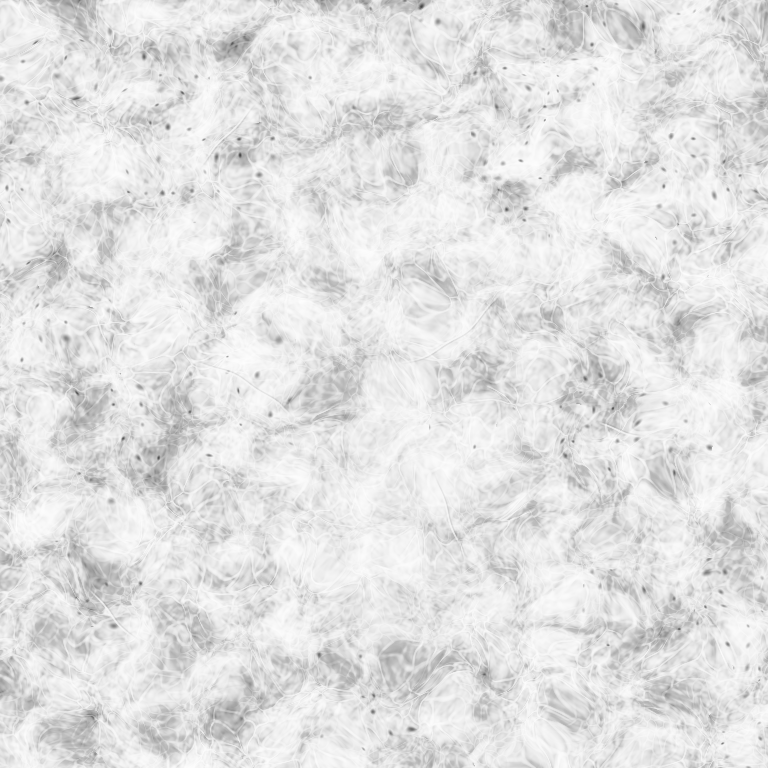
A Shadertoy shader for this texture:

```glsl
// Pale felted pulp: soft grey hollows between white lumps, fine curled fibres and small dark pits.

#define LUMP_SCALE   vec2(9.0, 10.5)  // lumps across the canvas
#define RELIEF_SCALE vec2(23.0, 27.0) // small folds on the lumps
#define WISP_SCALE   19.0             // largest smoky wisps
#define FIBRE_SCALE  42.0             // cells in the fibre web
#define PIT_SCALE    46.0             // pit cells across the canvas
#define PIT_SHARE    0.5              // chance of a pit inside a cluster
#define STRANDS      6                // long loose threads
#define MEDIAN_SHADE 0.092            // typical darkness below white
#define SHADE_SPREAD 0.70             // contrast of the shading

vec2 hash2(vec2 p) {
    vec3 q = fract(p.xyx * vec3(0.1031, 0.1030, 0.0973));
    q += dot(q, q.yzx + 33.33);
    return fract((q.xx + q.yz) * q.zy);
}

mat2 rotation(float a) {
    return mat2(cos(a), sin(a), -sin(a), cos(a));
}

float valueNoise(vec2 p) {
    vec2 i = floor(p), f = fract(p);
    f = f * f * (3.0 - 2.0 * f);
    float low  = mix(hash2(i).x, hash2(i + vec2(1, 0)).x, f.x);
    float high = mix(hash2(i + vec2(0, 1)).x, hash2(i + vec2(1, 1)).x, f.x);
    return mix(low, high, f.y);
}

float layeredNoise(vec2 p) {
    float sum = 0.0, total = 0.0, amp = 1.0;
    for (int i = 0; i < 5; i++) {
        sum += amp * valueNoise(p);
        total += amp;
        amp *= 0.7;
        p = rotation(0.65) * p * 1.9 + 17.3;
    }
    return sum / total;
}

// x: nearest distance, y: second nearest, zw: offset from the nearest centre
vec4 cellular(vec2 p, float jitter) {
    vec2 cell = floor(p);
    vec4 best = vec4(9.0, 9.0, 0.0, 0.0);
    for (int y = -1; y <= 1; y++)
    for (int x = -1; x <= 1; x++) {
        vec2 c = cell + vec2(x, y);
        vec2 offset = p - c - 0.5 - jitter * (hash2(c) - 0.5);
        float d = length(offset);
        if (d < best.x) best = vec4(d, best.x, offset);
        else best.y = min(best.y, d);
    }
    return best;
}

// Shading of a cell towards its lower right, softened at the border
float slope(vec4 cell) {
    return dot(cell.zw, vec2(0.5, -0.85)) * smoothstep(0.0, 0.14, cell.y - cell.x);
}

// Layered sines that ruffle the plane into small curls
vec2 curl(vec2 p, float strength) {
    float freq = 47.0;
    for (int i = 0; i < 4; i++) {
        p += strength * sin(freq * (rotation(float(i) * 1.1 + 0.4) * p).yx + float(i) * 2.3) / freq;
        freq *= 1.83;
    }
    return p;
}

// Bright thread with a dark rim along the borders of a cell web
float webFibre(vec2 p, float width) {
    vec4 c = cellular(p, 1.0);
    float border = c.y - c.x;
    return 1.0 - smoothstep(0.0, width, border)
         - 0.45 * smoothstep(0.5 * width, width, border) * (1.0 - smoothstep(width, width * 2.5, border));
}

// Bright looping thread along a level line of the noise
float loopFibre(vec2 p, float width) {
    return 1.0 - smoothstep(0.0, width, abs(valueNoise(p) - 0.5));
}

float pits(vec2 p, float cluster) {
    vec2 cell = floor(p);
    vec2 seed = hash2(cell + 71.0);
    vec2 q = fract(p) - mix(vec2(0.36), vec2(0.64), hash2(cell + 5.0));
    q = rotation(seed.y * 6.3) * q * vec2(1.0, 1.3);
    float radius = mix(0.16, 0.36, seed.y * seed.y);
    float present = step(seed.x, PIT_SHARE * cluster);
    return present * (1.0 - smoothstep(0.0, radius, length(q))) * mix(0.4, 1.0, hash2(cell + 23.0).x);
}

// x: light thread, y: shadow beside it
vec2 strands(vec2 p) {
    vec2 result = vec2(0.0);
    for (int i = 0; i < STRANDS; i++) {
        vec2 a = hash2(vec2(i, 3)), b = hash2(vec2(i, 8));
        vec2 q = rotation(b.x * 3.14) * (p - a);
        q.y += (b.y - 0.5) * 6.0 * q.x * q.x + 0.0015 * sin(q.x * 90.0);
        float reach = mix(0.03, 0.1, b.y);
        float along = 1.0 - smoothstep(reach * 0.4, reach, abs(q.x));
        float light = 1.0 - smoothstep(0.0004, 0.0018, abs(q.y));
        float shadow = 1.0 - smoothstep(0.0, 0.002, abs(q.y - 0.002));
        result = max(result, along * vec2(light, shadow));
    }
    return result;
}

void mainImage(out vec4 fragColor, in vec2 fragCoord) {
    vec2 uv = fragCoord / iResolution.y;
    vec2 bent = uv + 0.03 * (vec2(valueNoise(uv * 17.0), valueNoise(uv * 17.0 + 40.0)) - 0.5);
    vec2 curled = curl(bent, 0.4);

    // Lumps with smaller folds on them
    vec4 lump = cellular((curled + vec2(0.0, 0.12 * uv.x)) * LUMP_SCALE, 0.75);
    float hollow = 0.3 * (lump.x - 0.42) / 0.16 + 0.6 * slope(lump);
    float folds = slope(cellular(curled * RELIEF_SCALE + 5.0, 1.0));

    // Smoky wisps and fine felted grain
    float wisp = (layeredNoise(curled * WISP_SCALE + 9.0) - 0.5) / 0.105;
    float grain = valueNoise(rotation(0.6) * bent * vec2(130.0, 250.0))
                + valueNoise(rotation(2.0) * bent * vec2(130.0, 250.0)) - 1.0;

    // Fibres, broken up by a patchy mask
    float patchy = smoothstep(0.35, 0.7, valueNoise(uv * 21.0 + 31.0));
    float fibre = 0.9 * webFibre(curled * FIBRE_SCALE, 0.16) * mix(0.1, 1.0, patchy);
    fibre += 0.5 * webFibre(curl(uv, 0.35) * FIBRE_SCALE * 1.8 + 13.0, 0.25) * (1.0 - 0.8 * patchy);
    fibre += 0.6 * loopFibre(curled * 27.0 + 60.0, 0.05);
    fibre += 0.6 * loopFibre(curled * 52.0 + 90.0, 0.09) * patchy;

    // A calmer, paler zone near the middle
    vec2 middle = (uv - vec2(0.53, 0.4)) * vec2(8.0, 3.6);
    float calm = exp(-dot(middle, middle));

    float tone = hollow + 0.9 * folds + 0.58 * wisp + 1.1 * grain - 0.85 * fibre + 0.25;
    float shade = MEDIAN_SHADE * exp(SHADE_SPREAD * (tone * (1.0 - 0.25 * calm) - 0.35 * calm));
    shade = min(shade, 0.25 + 0.4 * (shade - 0.25));

    // Pits gather in clusters, mostly in the hollows
    float cluster = smoothstep(0.42, 0.75, valueNoise(uv * 9.0 + 3.0) + 0.08 * hollow) * (1.0 - calm);
    cluster *= 0.6 + 0.4 * smoothstep(0.4, 0.6, uv.x);
    shade += 0.45 * pits((uv + 0.5 * (curled - uv)) * PIT_SCALE, cluster);

    vec2 strand = strands(uv);
    shade = mix(shade + 0.07 * strand.y, 0.03, 0.75 * strand.x);
    fragColor = vec4(vec3(clamp(1.0 - shade, 0.2, 1.0)), 1.0);
}
```
